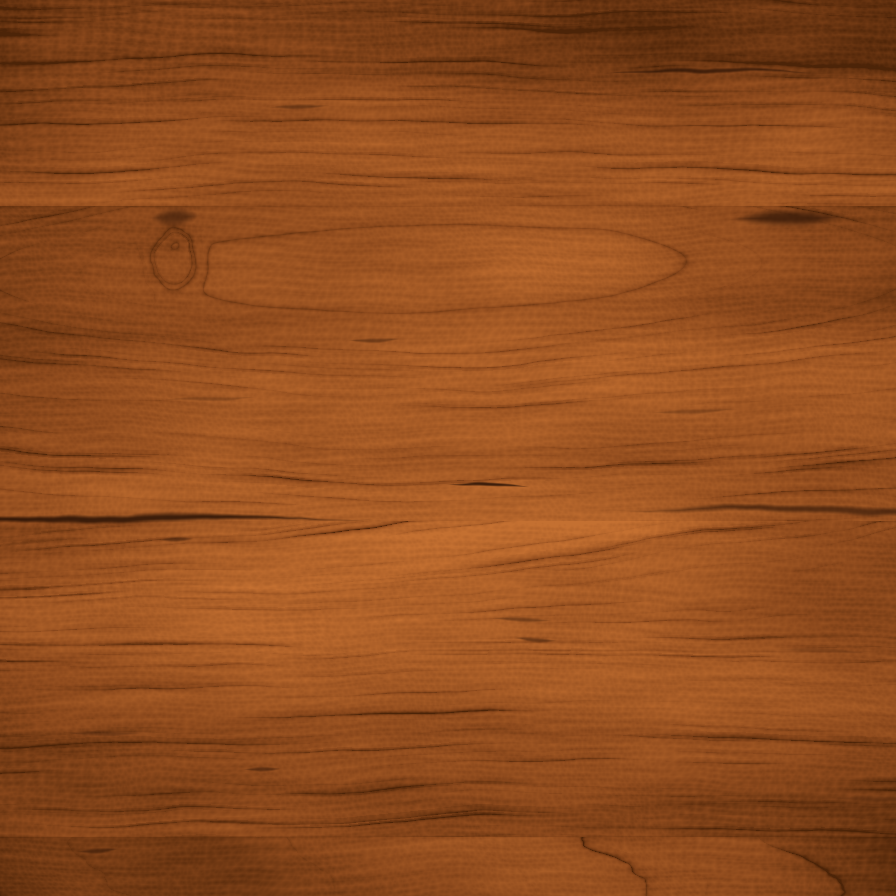
Write a WebGL 1 fragment shader that draws this texture.

```glsl
precision highp float;
// Warm varnished wood: four horizontal planks with growth rings, a knot, cracks and a vignette.
uniform vec2 u_resolution;

float hash(vec2 p) {
  return fract(sin(dot(p, vec2(127.1, 311.7))) * 43758.5);
}

// Cellular noise: distance to the nearest scattered point
float cells(vec2 p) {
  float nearest = 2.0;
  for (int i = 0; i < 9; i++) {
    vec2 c = floor(p) + vec2(mod(float(i), 3.0), floor(float(i) / 3.0)) - 1.0;
    nearest = min(nearest, length(p - c - vec2(hash(c), hash(c + 41.3))));
  }
  return nearest;
}

// Layered sines, roughly -1 to 1
float waves(vec2 p) {
  float sum = 0.0, amp = 0.5;
  for (int i = 0; i < 4; i++) {
    sum += amp * sin(p.x + 1.7 * sin(p.y));
    p = mat2(1.2, 1.4, -1.4, 1.2) * p + 1.7;
    amp *= 0.5;
  }
  return sum;
}

float knotDistance(vec2 p) {
  p += 0.004 * vec2(waves(p * 60.0), waves(p * 50.0 + 3.0));
  return length((p - vec2(0.195, 0.707)) * vec2(1.0, 0.75));
}

// Growth ring coordinate; each whole number is one ring
float rings(vec2 p, float plank) {
  float f = p.y + 0.012 * waves(vec2(p.x * 5.0 + plank * 7.0, p.y * 9.0))
          + 0.0016 * waves(p * vec2(24.0, 45.0));
  if (plank == 1.0) {
    // Long closed loop, pushed outward around a knot
    f = length(vec2(p.x - 0.47, f - 0.70) * vec2(0.127, 0.8));
    f += 0.047 * exp(-pow(knotDistance(p) / 0.031, 4.0));
  } else if (plank == -1.0) {
    // Rings crossing the plank
    f = 0.25 * p.x + 0.3 * p.y + 0.006 * waves(vec2(p.x * 3.0, p.y * 55.0));
  } else if (plank == 0.0) {
    f -= 0.12 * (p.x - 0.5) * smoothstep(0.28, 0.42, p.y);
  }
  return 48.0 * f + 0.4 * sin(70.0 * f);
}

// Broken ring lines of even width, shaded on one side, each ring with its own strength
float lines(float ring, float slope, float x, float width) {
  float id = floor(ring + 0.5);
  float dist = abs(ring - id) / slope;
  float patchy = smoothstep(-0.15, 0.75, waves(vec2(x * 8.0 + id * 3.0, id)));
  float halo = 0.5 * step(id, ring) * exp(-dist / (4.0 * width));
  return hash(vec2(id, 3.0)) * patchy * (exp(-dist / width) + halo);
}

// Lens-shaped mark with soft edges
float slit(vec2 p, vec2 centre, vec2 halfSize) {
  vec2 q = (p - centre) / halfSize;
  return 1.0 - smoothstep(0.1, 1.0, q.x * q.x + abs(q.y));
}

void main() {
  vec2 p = gl_FragCoord.xy / u_resolution;
  float row = (p.y - 0.066) / 0.352;
  float plank = floor(row), across = row - plank;
  float ring = rings(p, plank), e = 0.0007;
  float slope = length(vec2(rings(p + vec2(e, 0.0), plank), rings(p + vec2(0.0, e), plank)) - ring) / e;
  slope = max(slope, 7.0);

  // Coarse and fine grain; the loop stays calm inside its outline
  float line = lines(ring + plank * 60.0, slope, p.x, 0.0016);
  float fine = plank < 0.0 ? 0.0 : lines(ring * 2.7 + plank * 90.0, slope * 2.7, p.x, 0.0011);
  if (plank == 1.0) {
    float calm = smoothstep(1.4, 2.6, ring);
    float outline = ring < 2.5 || knotDistance(p) < 0.04 ? 0.6 : 0.0;
    float dist = abs(ring - floor(ring + 0.5)) / slope;
    line = max(line * calm, outline * step(1.5, ring) * exp(-dist / 0.002));
    fine *= calm;
  }

  // Broad light and shade
  vec2 centred = p - vec2(0.52, 0.49);
  float tone = 0.83 - 1.05 * dot(centred, centred);
  tone -= 0.13 * smoothstep(0.84, 1.0, p.y);
  tone += (plank == 0.0 ? -0.16 : 0.16) * (0.4 - across);
  tone += 0.15 * waves(vec2(p.x * 3.0 + plank * 5.0, ring * 0.5));
  tone += 0.14 * waves(p * vec2(6.0, 10.0) + plank);
  tone -= 0.15 * exp(-pow((p.y - 0.62 - 0.05 * p.x) / 0.03, 2.0));
  tone -= 0.12 * exp(-pow((p.y - 0.12) / 0.035, 2.0));

  // Fine fibres, surface speckle and cross-grain ripple
  tone += 0.19 * (cells(vec2(p.x * 7.0, p.y * 170.0 + 2.0 * waves(p * 6.0))) - 0.5);
  tone += 0.13 * (cells(p * 173.0 + 3.0 * waves(p * 9.0)) - 0.5);
  float ripple = smoothstep(0.1, 0.7, waves(p * vec2(6.0, 9.0) + 2.0)) + smoothstep(0.88, 0.97, p.y);
  tone += 0.018 * ripple * sin(p.x * 430.0 + 5.0 * waves(p * 14.0));
  tone -= (plank < 0.0 ? 0.75 : 0.5) * line + 0.36 * fine;
  float seam = min(across, 1.0 - across) * 0.352;
  tone -= (abs(p.y - 0.418) < 0.1 ? 0.03 : 0.12) * exp(-seam / 0.0015);

  // Scattered flecks, then long open cracks
  vec2 w = p + vec2(0.0, 0.004 * waves(p * vec2(20.0, 30.0)));
  float dark = 0.0;
  for (int i = 0; i < 12; i++) {
    float n = float(i), h = hash(vec2(n, 5.0));
    vec2 centre = vec2(hash(vec2(n, 2.0)), hash(vec2(n, 9.0)));
    dark = max(dark, (0.2 + 0.4 * h) * slit(w, centre, vec2(0.06 - 0.04 * h, 0.004)));
  }
  dark = max(dark, slit(w, vec2(0.12, 0.422), vec2(0.32, 0.006)));
  dark = max(dark, 0.7 * slit(w, vec2(0.93, 0.431), vec2(0.26, 0.007)));
  dark = max(dark, slit(w, vec2(0.545, 0.459), vec2(0.05, 0.0035)));
  dark = max(dark, 0.8 * slit(w, vec2(0.79, 0.920), vec2(0.13, 0.004)));
  dark = max(dark, 0.8 * slit(w, vec2(0.88, 0.755), vec2(0.07, 0.014)));
  dark = max(dark, 0.6 * slit(w, vec2(0.195, 0.758), vec2(0.03, 0.013)));
  vec3 brown = vec3(0.30, 0.14, 0.03), amber = vec3(0.55, 0.285, 0.11), honey = vec3(0.75, 0.425, 0.185);
  vec3 color = mix(mix(brown, amber, clamp(tone * 2.0, 0.0, 1.0)), honey, clamp(tone * 2.0 - 1.0, 0.0, 1.1));
  gl_FragColor = vec4(mix(color, vec3(0.16, 0.07, 0.02), 0.85 * dark), 1.0);
}
```
